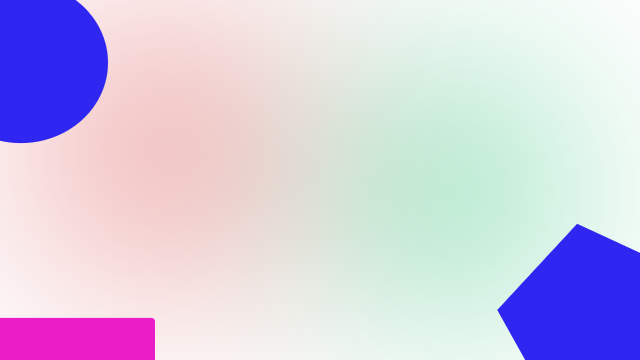
Reproduce this background procedurally as a Shadertoy shader.

```glsl
// Soft pink and green glows on white, framed by a blue ellipse, a blue pentagon and a magenta bar.

const float TAU = 6.2831853;
const vec3 WHITE = vec3(0.996);
const vec3 PINK_TINT = vec3(0.965, 0.795, 0.795);
const vec3 GREEN_TINT = vec3(0.767, 0.940, 0.855);
const vec3 BLUE = vec3(0.188, 0.149, 0.945);
const vec3 MAGENTA = vec3(0.918, 0.115, 0.780);

// Gaussian falloff: 1 at the centre, 1/e at the given spread.
float glow(vec2 p, vec2 center, float spread) {
    vec2 d = (p - center) / spread;
    return exp(-dot(d, d));
}

// Approximate signed distance to an axis-aligned ellipse.
float ellipseDistance(vec2 p, vec2 radii) {
    return (length(p / radii) - 1.0) * min(radii.x, radii.y);
}

float roundedBoxDistance(vec2 p, vec2 halfSize, float cornerRadius) {
    vec2 q = abs(p) - halfSize + cornerRadius;
    return length(max(q, 0.0)) + min(max(q.x, q.y), 0.0) - cornerRadius;
}

// Regular polygon with one vertex pointing along vertexAngle.
float polygonDistance(vec2 p, float sides, float circumradius, float vertexAngle) {
    float sector = TAU / sides;
    float angle = mod(atan(p.y, p.x) - vertexAngle, sector) - 0.5 * sector;
    return length(p) * cos(angle) - circumradius * cos(0.5 * sector);
}

// Antialiased fill over one pixel.
vec3 paint(vec3 base, vec3 ink, float distanceToEdge, float pixel) {
    return mix(base, ink, clamp(0.5 - distanceToEdge / pixel, 0.0, 1.0));
}

void mainImage(out vec4 fragColor, in vec2 fragCoord) {
    // Canvas height is one unit.
    float pixel = 1.0 / iResolution.y;
    vec2 p = fragCoord * pixel;

    // Overlapping glows tint the white ground.
    vec3 color = WHITE;
    color *= mix(vec3(1.0), PINK_TINT, glow(p, vec2(0.451, 0.583), 0.492));
    color *= mix(vec3(1.0), GREEN_TINT, glow(p, vec2(1.250, 0.468), 0.463));

    // Solid corner shapes.
    float ellipse = ellipseDistance(p - vec2(0.058, 0.826), vec2(0.242, 0.2235));
    float bar = roundedBoxDistance(p - vec2(0.1805, 0.0085), vec2(0.250, 0.1085), 0.010);
    float pentagon = polygonDistance(p - vec2(1.657, 0.106), 5.0, 0.2777, 1.766);
    color = paint(color, BLUE, ellipse, pixel);
    color = paint(color, MAGENTA, bar, pixel);
    color = paint(color, BLUE, pentagon, pixel);

    fragColor = vec4(color, 1.0);
}
```
